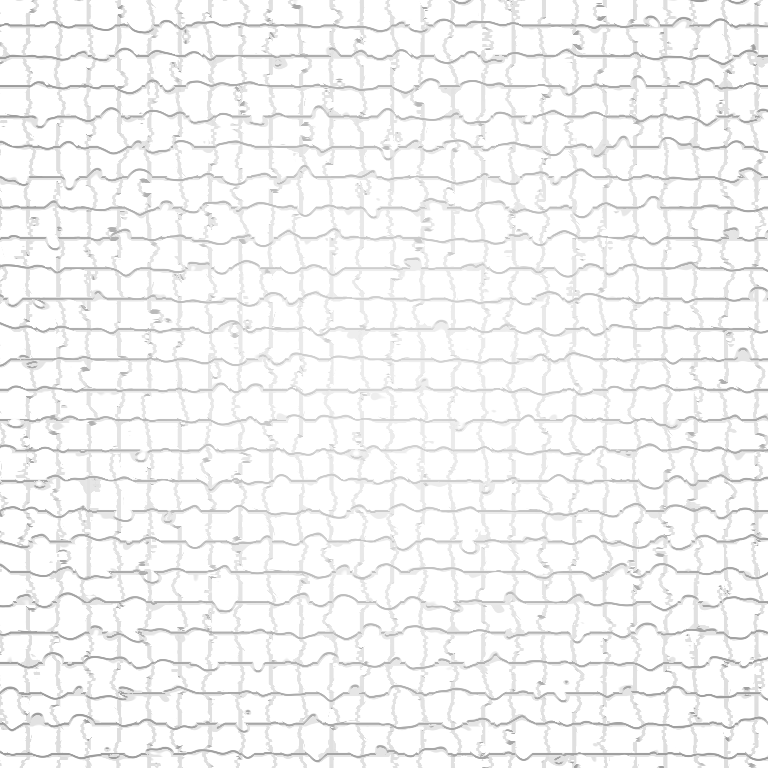
Reproduce this pattern procedurally as a WebGL 1 fragment shader.

```glsl
precision highp float;
// Pale embossed grid of wobbly grey lines on white, fading toward the centre.

uniform vec2 u_resolution;

const float CELLS = 25.3;                      // repeats across and down
const vec2 GRID_OFFSET = vec2(0.92, 0.46);     // first line, in cells
const float WOBBLE = 0.15;                     // warp strength, in cells
const float DEAD_ZONE = 0.45;                  // weaker warp leaves lines straight
const float CORE_WIDTH = 0.036;                // half widths, in cells
const float HALO_WIDTH = 0.068;
const float TEETH_PER_CELL = 5.0;
const float TOOTH_SIZE = 0.055;
const float PATCH_SHARE = 0.13;                // junctions with a pale patch
const vec2 DARK_INK = vec2(0.17, 0.39);        // centre, corner
const vec2 PALE_INK = vec2(0.065, 0.115);
const vec2 FADE_CENTRE = vec2(0.52, 0.51);

float hash(vec2 p) {
  return fract(sin(dot(p, vec2(127.1, 311.7))) * 43758.5);
}

// Layered sines in turning directions, each bent by the sum so far.
float layeredSines(vec2 p, float seed) {
  float sum = 0.0;
  for (int i = 0; i < 6; i++) {
    float k = float(i);
    float angle = k * 2.4 + seed;
    vec2 direction = vec2(cos(angle), sin(angle));
    float phase = dot(p, direction) * (3.2 + 0.85 * k) + seed * k * 1.7;
    sum += sin(phase + 0.8 * sum) / (1.0 + 0.15 * k);
  }
  return 0.75 * sum;
}

// Displacement with straight stretches between the bumps.
float displacement(vec2 p, float seed) {
  float n = layeredSines(p, seed);
  return WOBBLE * sign(n) * max(abs(n) - DEAD_ZONE, 0.0);
}

// Signed offset to the nearest integer line.
float lineOffset(float f) {
  return f - floor(f + 0.5);
}

float band(float distance, float halfWidth, float pixel) {
  return 1.0 - smoothstep(halfWidth - 0.5 * pixel, halfWidth + 0.5 * pixel, distance);
}

// Warped line field: value in x, gradient in yz.
vec3 lineField(vec2 p, vec2 axis, float seed) {
  const float STEP = 0.02;
  float here = displacement(p, seed);
  float right = displacement(p + vec2(STEP, 0.0), seed);
  float above = displacement(p + vec2(0.0, STEP), seed);
  vec2 gradient = axis + vec2(right - here, above - here) / STEP;
  return vec3(dot(p, axis) + here, gradient);
}

void main() {
  vec2 uv = gl_FragCoord.xy / u_resolution;
  vec2 p = uv * CELLS - GRID_OFFSET;
  float pixel = CELLS / min(u_resolution.x, u_resolution.y);

  float fade = smoothstep(0.0, 0.68, length(uv - FADE_CENTRE));
  float dark = mix(DARK_INK.x, DARK_INK.y, fade);
  float pale = mix(PALE_INK.x, PALE_INK.y, fade);

  // Rows: dark where level, pale where steep, with a soft halo below.
  vec3 row = lineField(p, vec2(0.0, 1.0), 1.3);
  float rowOffset = lineOffset(row.x);
  float rowSlope = max(length(row.yz), 0.25);
  float level = smoothstep(0.25, 0.95, abs(row.z) / rowSlope);
  float core = band(abs(rowOffset) / rowSlope, CORE_WIDTH, pixel);
  float halo = band(abs(rowOffset + 0.025), HALO_WIDTH, pixel);
  float ink = max(core * mix(pale, dark, level), halo * pale);

  // Columns: pale, with small teeth wherever they leave the straight.
  vec3 column = lineField(p, vec2(1.0, 0.0), 4.1);
  float bent = smoothstep(0.005, 0.03, abs(column.x - p.x));
  float tooth = step(0.5, fract(p.y * TEETH_PER_CELL)) - 0.5;
  float columnOffset = lineOffset(column.x + bent * tooth * TOOTH_SIZE);
  float columnSlope = max(length(column.yz), 0.7);
  float columnWidth = HALO_WIDTH * mix(1.0, 0.8, bent);
  float stroke = band(abs(columnOffset) / columnSlope, columnWidth, pixel);
  float tilt = abs(column.z) / columnSlope;
  float columnInk = mix(pale * 1.15, dark, smoothstep(0.65, 1.0, tilt));
  ink = max(ink, stroke * columnInk);

  // Triangular pale patches at a few junctions.
  vec2 junction = floor(vec2(column.x, row.x) + 0.5);
  float pick = hash(junction);
  float side = hash(junction + 17.0) < 0.5 ? -1.0 : 1.0;
  float reach = 0.2 + 0.18 * hash(junction + 41.0);
  float triangle = max(abs(columnOffset) + side * rowOffset - reach, -side * rowOffset);
  float patchMask = step(pick, PATCH_SHARE) * band(triangle, 0.0, pixel);
  ink = max(ink, patchMask * pale);

  gl_FragColor = vec4(vec3(1.0 - ink), 1.0);
}
```
